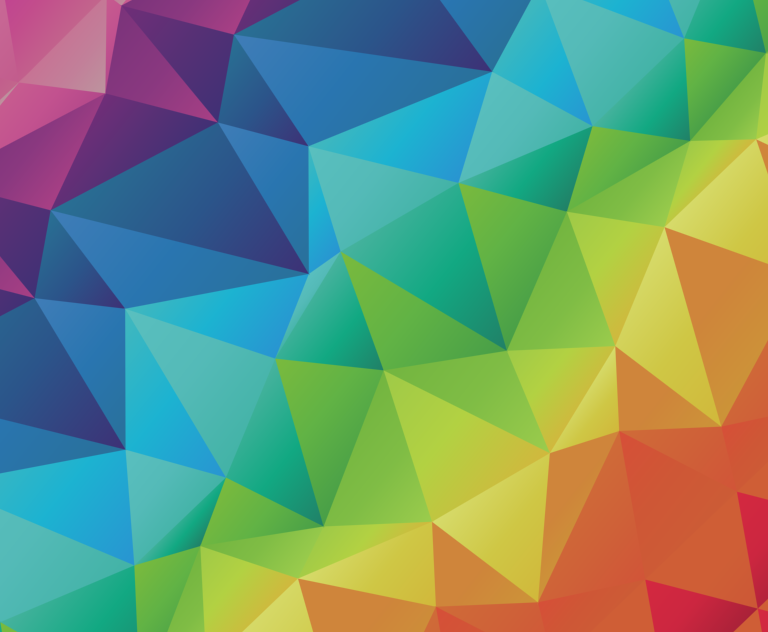
A Shadertoy shader for this background:

```glsl
#define ORIGIN vec2(0.342, 0.082)
#define ACROSS vec2(0.178, -0.046)
#define ALONG vec2(0.145, 0.139)
#define RIPPLE vec2(0.060, -0.044)
#define FOLD_SHIFT vec2(-0.150, 0.044)
#define FOLD_ZIGZAG 0.087
#define LIGHT_DIR vec2(0.78, -0.62)
#define TAU 6.2831853
#define BANDS 10

// Facet gradients per band: rising facets, then falling facets
const vec3 RISE_HEAD[BANDS] = vec3[](
    vec3(.80,.42,.60), vec3(.78,.45,.58), vec3(.48,.20,.48), vec3(.16,.44,.58), vec3(.26,.72,.74),
    vec3(.28,.70,.62), vec3(.45,.71,.25), vec3(.84,.86,.42), vec3(.81,.42,.22), vec3(.81,.37,.21));
const vec3 RISE_MID[BANDS] = vec3[](
    vec3(.78,.40,.58), vec3(.76,.50,.60), vec3(.54,.22,.50), vec3(.17,.33,.54), vec3(.11,.70,.82),
    vec3(.07,.66,.51), vec3(.50,.74,.27), vec3(.81,.78,.27), vec3(.81,.38,.22), vec3(.81,.37,.21));
const vec3 RISE_TAIL[BANDS] = vec3[](
    vec3(.76,.36,.55), vec3(.74,.58,.62), vec3(.66,.25,.52), vec3(.24,.19,.46), vec3(.16,.58,.82),
    vec3(.13,.50,.40), vec3(.61,.80,.30), vec3(.82,.72,.23), vec3(.82,.33,.22), vec3(.80,.34,.21));
const vec3 FALL_HEAD[BANDS] = vec3[](
    vec3(.75,.24,.58), vec3(.78,.36,.56), vec3(.44,.18,.47), vec3(.25,.49,.72), vec3(.35,.75,.75),
    vec3(.48,.73,.24), vec3(.62,.79,.28), vec3(.81,.52,.23), vec3(.84,.31,.22), vec3(.83,.16,.25));
const vec3 FALL_MID[BANDS] = vec3[](
    vec3(.76,.30,.55), vec3(.76,.32,.56), vec3(.34,.19,.46), vec3(.16,.46,.69), vec3(.33,.73,.72),
    vec3(.38,.70,.27), vec3(.70,.82,.26), vec3(.81,.52,.23), vec3(.81,.34,.21), vec3(.80,.15,.25));
const vec3 FALL_TAIL[BANDS] = vec3[](
    vec3(.76,.40,.55), vec3(.70,.28,.54), vec3(.25,.19,.46), vec3(.16,.44,.60), vec3(.26,.70,.65),
    vec3(.28,.62,.28), vec3(.82,.72,.24), vec3(.80,.58,.22), vec3(.80,.36,.21), vec3(.66,.13,.22));

// Skewed lattice bent by zigzags, a ripple and a fold; id.x = band, id.y = step along it
vec2 latticePoint(vec2 id) {
    float k = id.x, j = id.y;
    float side = 1.0 - 2.0 * mod(j, 2.0);
    vec2 p = ORIGIN + k * ACROSS + j * ALONG;
    if (abs(k) < 2.5 && mod(k, 2.0) < 0.5) {
        vec2 fade = 1.0 - smoothstep(vec2(5.0, 3.0), vec2(6.0, 5.0), vec2(j));
        p += side * fade * vec2(-0.025 * exp2(-0.8 * k), 0.054 + 0.006 * k);
        p.y -= 0.008 * k;
    }
    if (abs(abs(k) - 1.0) < 0.5) {
        p += RIPPLE * cos(TAU * (j - 1.25 - 0.75 * k) / 5.0);
        p.y += 0.013;
    }
    float fold = exp(-1.5 * (k + 3.5) * (k + 3.5));
    return p + fold * (FOLD_SHIFT + vec2(FOLD_ZIGZAG * side, 0.0));
}

// Signed distance to the line a-b, positive on its left
float edgeDistance(vec2 p, vec2 a, vec2 b) {
    vec2 e = normalize(b - a), q = p - a;
    return e.x * q.y - e.y * q.x;
}

vec3 threeStops(vec3 head, vec3 middle, vec3 tail, float t) {
    return t < 0.5 ? mix(head, middle, 2.0 * t) : mix(middle, tail, 2.0 * t - 1.0);
}

// Facet colour in rgb, weighted by its coverage in alpha
vec4 facet(vec2 p, vec2 a, vec2 b, vec2 c, vec3 head, vec3 middle, vec3 tail, float soft) {
    float d = min(edgeDistance(p, a, b), min(edgeDistance(p, b, c), edgeDistance(p, c, a)));
    float cover = smoothstep(-soft, soft, d);
    vec3 s = vec3(dot(a, LIGHT_DIR), dot(b, LIGHT_DIR), dot(c, LIGHT_DIR));
    float lo = min(s.x, min(s.y, s.z)), hi = max(s.x, max(s.y, s.z));
    float t = clamp((dot(p, LIGHT_DIR) - lo) / (hi - lo), 0.0, 1.0);
    return vec4(threeStops(head, middle, tail, t), 1.0) * cover;
}

void mainImage(out vec4 fragColor, in vec2 fragCoord) {
    vec2 p = fragCoord / iResolution.y;
    float soft = 0.8 / iResolution.y;
    vec2 cell = floor(inverse(mat2(ACROSS, ALONG)) * (p - ORIGIN));
    vec4 sum = vec4(0.0);

    // Gather the two facets of every nearby cell
    for (int y = -2; y <= 2; y++)
    for (int x = -2; x <= 2; x++) {
        vec2 id = cell + vec2(x, y);
        int band = clamp(int(id.x) + 6, 0, BANDS - 1);
        vec2 a = latticePoint(id);
        vec2 b = latticePoint(id + vec2(1, 0));
        vec2 c = latticePoint(id + vec2(0, 1));
        vec2 d = latticePoint(id + vec2(1, -1));
        sum += facet(p, a, b, c, RISE_HEAD[band], RISE_MID[band], RISE_TAIL[band], soft);
        sum += facet(p, a, d, b, FALL_HEAD[band], FALL_MID[band], FALL_TAIL[band], soft);
    }
    fragColor = vec4(sum.rgb / max(sum.a, 1e-4), 1.0);
}
```
